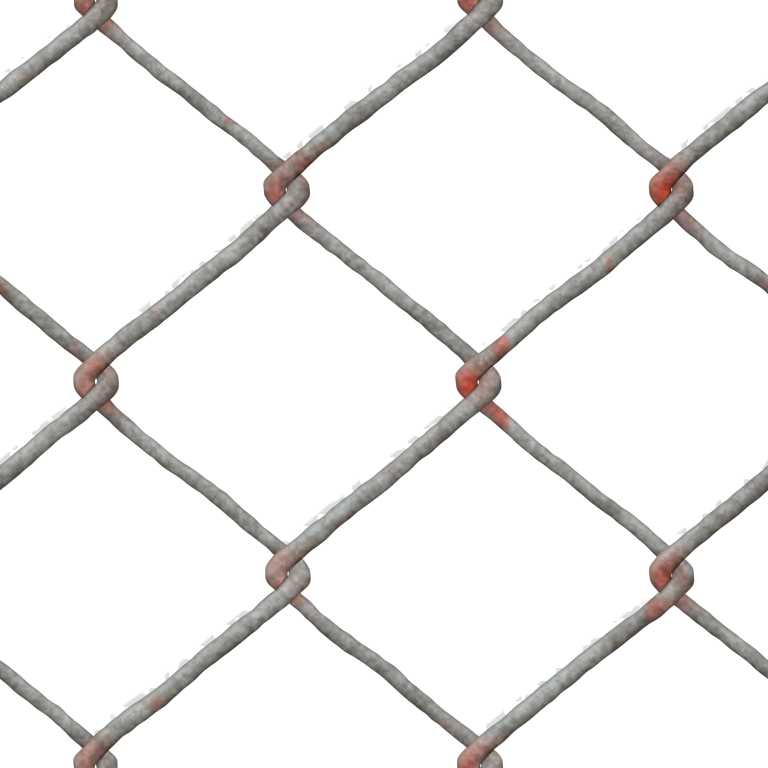
Write a three.js fragment shader that draws this pattern.

```glsl
// Weathered chain-link fence: grey galvanised wire hooked at rusty knots, on white.
varying vec2 vUv;

float hash(vec2 p) {
  return fract(sin(dot(p, vec2(127.1, 311.7))) * 43758.5453);
}

// Value noise with n cells across the canvas, wrapping at its edges.
float noise(vec2 uv, float n) {
  vec2 i = floor(uv * n), f = fract(uv * n);
  f = f * f * (3.0 - 2.0 * f);
  vec2 a = mod(i, n), b = mod(i + 1.0, n);
  return mix(mix(hash(a), hash(vec2(b.x, a.y)), f.x),
             mix(hash(vec2(a.x, b.y)), hash(b), f.x), f.y);
}

// Signed distance to a wire bent into a hyperbola; also gives its normal.
float bentWire(vec2 q, out vec2 normal) {
  float bend = sqrt(q.y * q.y + 0.00024);
  normal = normalize(vec2(1.0, -1.27 * q.y / bend));
  return (q.x + 0.03495 - 1.27 * bend) * normal.x;
}

// The rising arm is thicker than the falling one, and the bend is fattest.
float wireRadius(float y) {
  return mix(0.0098, 0.0122, smoothstep(-0.03, 0.03, y)) + 0.0032 * exp(-y * y / 0.0006);
}

// Colour and coverage of one wire; side is -1 for the half-turned partner.
vec4 wire(vec2 q, float side, float rustiness) {
  vec2 normal;
  float d = bentWire(q, normal);
  float radius = wireRadius(q.y) + 0.0022 * (noise(vUv, 64.0) - 0.5);
  float t = clamp(d / radius, -1.0, 1.0);

  // Light from above, with a pitted zinc surface
  float lit = t * side * dot(normal, vec2(-0.25, 0.97));
  float grain = 0.6 * noise(vUv, 150.0) + 0.4 * noise(vUv, 300.0) - 0.5;
  float tone = 0.54 + 0.55 * lit + 0.55 * grain + 0.3 * (noise(vUv, 24.0) - 0.5);
  vec3 color = mix(vec3(0.37, 0.35, 0.32), vec3(0.75, 0.77, 0.76), clamp(tone, 0.0, 1.0));
  color *= 1.0 - 0.32 * t * t * t * t;

  // Rust around the bend, and stray spots along the arms
  float bendRust = exp(-dot(q - vec2(0.0, -0.008), q - vec2(0.0, -0.008)) / 0.0011);
  float blotch = smoothstep(0.15, 0.7, noise(vUv + 0.37, 40.0));
  float rust = rustiness * bendRust * (0.55 + 0.6 * blotch);
  rust += 0.45 * smoothstep(0.78, 0.95, noise(vUv, 20.0)) * blotch;
  color = mix(color, color * vec3(1.18, 0.46, 0.36), clamp(rust, 0.0, 1.0));

  return vec4(color, 1.0 - smoothstep(-0.001, 0.001, abs(d) - radius));
}

// Broken pale fringe along the upper side of the rising arm.
float fringe(vec2 q, float side) {
  vec2 normal;
  float d = bentWire(q, normal);
  float gap = abs(d) - wireRadius(q.y);
  float upper = step(0.0, d * normal.y * side) * smoothstep(0.025, 0.045, q.y);
  float flakes = smoothstep(0.5, 0.62, noise(vUv, 110.0));
  return upper * flakes * (1.0 - smoothstep(0.004, 0.008, gap));
}

void main() {
  // Slight wander of the wires
  vec2 p = vUv - vec2(0.124, 0.002);
  p += 0.005 * (vec2(noise(vUv, 14.0), noise(vUv + 0.5, 14.0)) - 0.5);

  // Nearest knot of the diamond lattice
  vec2 cell = floor(vec2(p.x + p.y, p.x - p.y) * 2.0 + 0.5);
  vec2 knot = vec2(cell.x + cell.y, cell.x - cell.y);
  vec2 q = p - 0.25 * knot;
  float wear = hash(mod(knot, 4.0) + 3.0);

  vec4 hooked = wire(q, 1.0, 0.65 + 0.4 * wear);
  vec4 partner = wire(-q, -1.0, 0.12 + 0.15 * wear);

  // The two wires swap depth along a diagonal through the knot
  float split = q.y - 1.2 * q.x;
  float hookedInFront = step(0.0, split);
  vec4 front = mix(partner, hooked, hookedInFront);
  vec4 back = mix(hooked, partner, hookedInFront);

  // Contact shadow in the groove and beneath the front wire
  float overlap = front.a * back.a;
  front.rgb *= 1.0 - 0.38 * overlap * exp(-split * split / 0.00002);
  back.rgb *= 1.0 - 0.3 * exp(-dot(q, q) / 0.0014);

  vec3 color = vec3(1.0);
  color = mix(color, vec3(0.83), 0.75 * max(fringe(q, 1.0), fringe(-q, -1.0)));
  color = mix(color, back.rgb, back.a);
  color = mix(color, front.rgb, front.a);
  gl_FragColor = vec4(color, 1.0);
}
```
